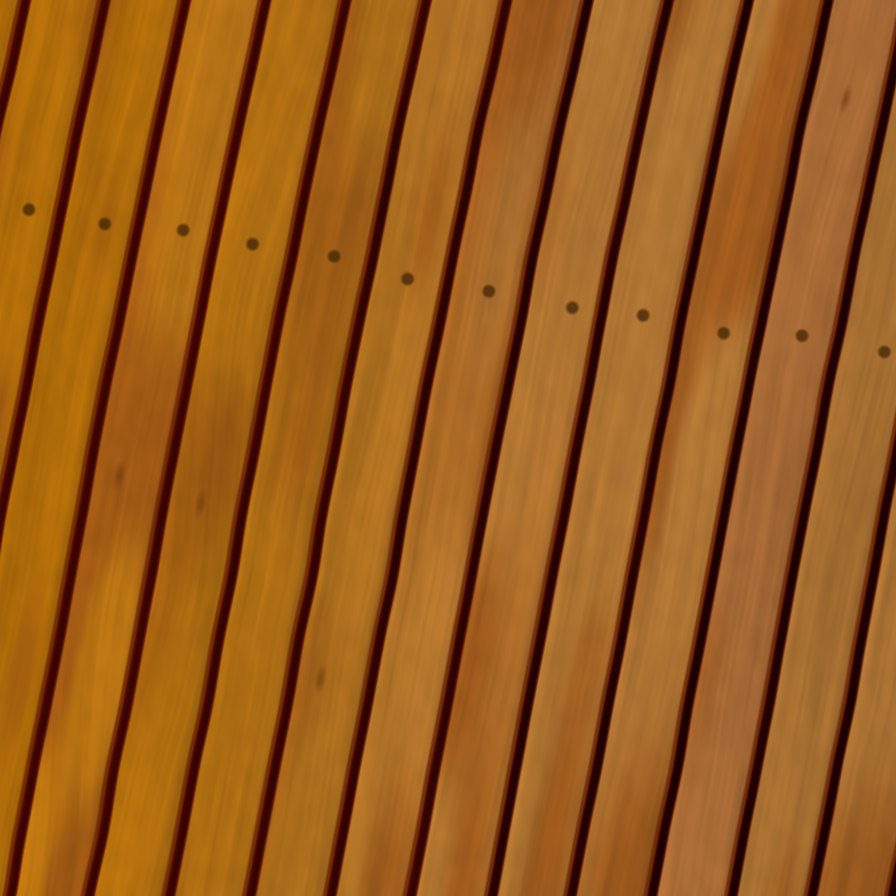
This texture is drawn by a Shadertoy shader. Its source:

```glsl
// Slanted wooden slats split by dark seams, with one row of nail heads.
// Canvas points map to a slat number and a place across the slat; stretched
// value noise gives grain, and a hash per slat varies tint, nails and knots.

// Layout, in canvas units
const float PITCH = 0.0896;          // horizontal distance between seams
const float SEAM_START = 0.0104;     // first seam on the bottom edge
const float SLANT = 0.197;           // sideways run over the full height
const float BOW = 0.02;              // slight bend of the seams
const float NAIL_ROW_Y = 0.773;      // nail row height at the left edge
const float NAIL_ROW_SLOPE = -0.173;
const float NAIL_RADIUS = 0.0068;

// Seam profile, in slat widths
const float CORE_HALF = 0.057;
const float SHOULDER_HALF = 0.088;
const float SEAM_SOFTNESS = 0.022;

// Colours
const vec3 WOOD_AMBER = vec3(0.70, 0.43, 0.035);
const vec3 WOOD_TAN = vec3(0.675, 0.45, 0.20);
const vec3 WOOD_RUSSET = vec3(0.57, 0.30, 0.08);
const vec3 WOOD_ROSE = vec3(0.63, 0.37, 0.22);
const vec3 SHOULDER_BROWN = vec3(0.42, 0.14, 0.02);
const vec3 SEAM_RED = vec3(0.29, 0.022, 0.0);
const vec3 SEAM_BLACK = vec3(0.14, 0.006, 0.0);
const vec3 NAIL_BROWN = vec3(0.30, 0.17, 0.03);

float hash(vec2 p) {
    vec3 q = fract(vec3(p.xyx) * 0.1031);
    q += dot(q, q.yzx + 33.33);
    return fract((q.x + q.y) * q.z);
}

float noise(vec2 p) {
    vec2 cell = floor(p), t = fract(p);
    t = t * t * (3.0 - 2.0 * t);
    return mix(mix(hash(cell), hash(cell + vec2(1, 0)), t.x),
               mix(hash(cell + vec2(0, 1)), hash(cell + vec2(1, 1)), t.x), t.y);
}

// Horizontal shift of every seam at height y
float seamShift(float y) {
    return SEAM_START + SLANT * y - BOW * y * y * (1.0 - y) * 1.5;
}

// Soft disc: 1 inside, 0 outside
float disc(vec2 offset, float radius, float soft) {
    return 1.0 - smoothstep(radius - soft, radius + soft, length(offset));
}

vec3 woodColour(vec2 uv, float slat, float across) {
    float tint = hash(vec2(slat, 3.0));
    float seed = slat * 17.0;

    // Warm amber on the left fades to tan on the right
    float tan01 = smoothstep(-0.1, 0.75, uv.x + 0.25 * (tint - 0.5) - 0.1 * uv.y);
    vec3 wood = mix(WOOD_AMBER, WOOD_TAN, tan01);
    float rose = step(0.72, hash(vec2(slat, 8.0))) * smoothstep(0.4, 0.8, uv.x);
    wood = mix(wood, WOOD_ROSE, 0.45 * rose);

    // Broad stains, then long streaks bent by a slow drift
    float stain = noise(vec2(across * 1.6 + seed, uv.y * 4.0 + seed));
    wood = mix(wood, WOOD_RUSSET, 0.75 * smoothstep(0.5, 0.95, stain + 0.35 * (tint - 0.5)));
    float drift = across + 0.35 * noise(vec2(seed, uv.y * 3.0));
    float streak = noise(vec2(drift * 7.0 + seed, uv.y * 2.5));
    float fibre = noise(vec2(drift * 24.0 + seed, uv.y * 9.0));
    float mottle = noise(uv * vec2(90.0, 45.0));
    float light = 1.0 + 0.09 * (tint - 0.5) + 0.12 * (streak - 0.5)
                + 0.07 * (fibre - 0.5) + 0.05 * (mottle - 0.5);

    // Lit left edge, shaded right edge
    light += 0.05 * (1.0 - smoothstep(0.08, 0.22, across));
    light -= 0.07 * smoothstep(0.75, 0.95, across);
    return wood * light;
}

void mainImage(out vec4 fragColor, in vec2 fragCoord) {
    vec2 uv = fragCoord / iResolution.xy;
    float pixel = 1.0 / min(iResolution.x, iResolution.y);
    float wobble = 0.0025 * (noise(vec2(uv.x * 9.0, uv.y * 14.0)) - 0.5);
    float place = (uv.x + wobble - seamShift(uv.y)) / PITCH;
    float slat = floor(place), across = place - slat;

    vec3 colour = woodColour(uv, slat, across);

    // Occasional knot, stretched along the slat
    float knotY = hash(vec2(slat, 21.0));
    float knotAcross = mix(0.3, 0.7, hash(vec2(slat, 22.0)));
    vec2 knotOffset = vec2((across - knotAcross) * PITCH, (uv.y - knotY) * 0.4);
    float knot = disc(knotOffset, 0.004, 0.004) * step(0.5, hash(vec2(slat, 23.0)));
    colour = mix(colour, WOOD_RUSSET * 0.75, 0.6 * knot);

    // Nail: meet of the sloping row with the middle of this slat
    float nailAcross = slat + mix(0.45, 0.63, hash(vec2(slat, 31.0)));
    float base = nailAcross * PITCH + seamShift(0.7) - SLANT * 0.7;
    float nailX = (base + SLANT * NAIL_ROW_Y) / (1.0 - SLANT * NAIL_ROW_SLOPE);
    float nailY = NAIL_ROW_Y + NAIL_ROW_SLOPE * nailX + 0.014 * (hash(vec2(slat, 32.0)) - 0.5);
    vec2 nailOffset = uv - vec2(seamShift(nailY) + nailAcross * PITCH, nailY);
    float nail = disc(nailOffset, NAIL_RADIUS, max(0.0025, pixel));
    colour = mix(colour, NAIL_BROWN, 0.85 * nail);

    // Seam: brown shoulder leaning left, dark core that blackens to the right
    float side = across - step(0.5, across);
    float soft = max(SEAM_SOFTNESS, pixel / PITCH);
    float shoulder = 1.0 - smoothstep(SHOULDER_HALF - soft, SHOULDER_HALF + soft, abs(side + 0.012));
    float core = 1.0 - smoothstep(CORE_HALF - soft, CORE_HALF + soft, abs(side - 0.008));
    float depth = smoothstep(0.1, 0.95, uv.x + 0.3 * (noise(vec2(floor(place + 0.5), uv.y * 5.0)) - 0.5));
    vec3 seam = mix(SEAM_RED, SEAM_BLACK, depth);
    seam *= 1.0 - 0.25 * (1.0 - smoothstep(0.0, CORE_HALF, abs(side - 0.015)));
    colour = mix(colour, SHOULDER_BROWN, 0.85 * shoulder);
    colour = mix(colour, seam, core);

    fragColor = vec4(clamp(colour, 0.0, 1.0), 1.0);
}
```
